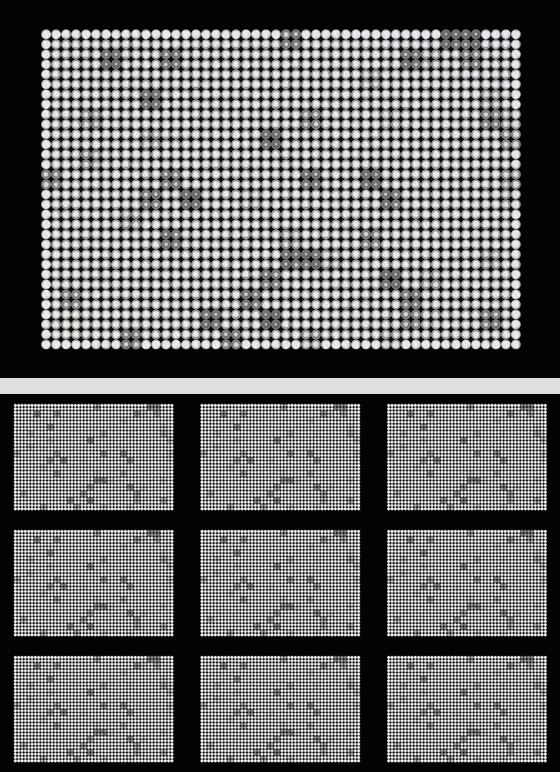
Top, the tile; bottom, the same tile 3 across and 3 down.
This pattern is drawn by a WebGL 2 fragment shader. Its source:

```glsl
#version 300 es
precision highp float;
// A 48 by 32 array of pale round colonies on black, framed by a black margin.
// Each cell is a radial profile (core, grey ring, thin rim); hashes per cell and
// per 2x2 block vary the growth. The margin makes opposite edges meet unseen.

uniform vec2 u_resolution;
out vec4 fragColor;

const vec2 COUNT = vec2(48.0, 32.0);
const float BLACK = 0.01;

float hash(vec2 p) {
    vec3 q = fract(p.xyx * 0.1031);
    q += dot(q, q.yzx + 33.33);
    return fract((q.x + q.y) * q.z);
}

// Uneven surface from layered sines, different in every cell
float mottle(vec2 p, float seed) {
    float phase = seed * 40.0;
    return 0.6 * sin(p.x * 13.0 + p.y * 7.0 + phase)
         + 0.4 * sin(p.y * 21.0 - p.x * 11.0 + phase * 1.7);
}

// Brightness at grid position g, where one cell measures one unit
float colony(vec2 g, float pixel) {
    vec2 id = floor(g);
    if (any(lessThan(id, vec2(0.0))) || any(greaterThanEqual(id, COUNT))) return BLACK;

    vec2 p = fract(g) - 0.5;
    float radius = length(p);
    float seed = hash(id + 3.0);
    float other = hash(id + 91.0);

    // Poor growth is shared by the four cells of a block
    float weak = smoothstep(0.84, 0.985, hash(floor(id * 0.5) + 17.0));
    weak *= 0.75 + 0.25 * other;

    // Cells of the outer border grow fuller
    vec2 inset = min(id, COUNT - 1.0 - id);
    float border = 1.0 - step(0.5, min(inset.x, inset.y));

    // Grey body with a slightly lighter rim
    float rim = smoothstep(0.40, 0.45, radius);
    float body = mix(0.56, 0.42, weak) + 0.07 * rim;

    // Bright core, a little off centre and not quite round
    vec2 q = p - 0.06 * (vec2(seed, other) - 0.5);
    float lump = 1.0 + 0.05 * sin(3.0 * atan(q.y, q.x + 0.0001) + seed * 6.28);
    float coreRadius = mix(0.315 + 0.035 * seed + 0.07 * border, 0.10, weak);
    float core = smoothstep(-0.07, 0.07, coreRadius - length(q) * lump);
    float coreLight = mix(0.91, 0.78, weak) + 0.035 * mottle(p, seed);

    // Faint crescent between core and ring in some cells
    float crescent = 1.0 - smoothstep(0.0, 0.05, abs(radius - 0.29));
    crescent *= step(0.7, other) * smoothstep(-0.1, 0.3, dot(p, vec2(0.8, -0.6)));

    float light = mix(body, coreLight, core) - 0.13 * crescent;
    float inside = smoothstep(-0.5 * pixel, 0.5 * pixel, 0.492 - radius);
    return mix(BLACK, light, inside);
}

void main() {
    // Pitch and centre of the array as fractions of the canvas
    vec2 pitch = vec2(0.01785, 0.02647);
    vec2 center = vec2(0.5017, 0.499);
    float pixel = 1.0 / (u_resolution.y * pitch.y);

    // Average 3x3 samples in each pixel
    float light = 0.0;
    for (int i = 0; i < 9; i++) {
        vec2 shift = (vec2(float(i % 3), float(i / 3)) - 1.0) / 3.0;
        vec2 uv = (gl_FragCoord.xy + shift) / u_resolution;
        light += colony((uv - center) / pitch + 0.5 * COUNT, 0.5 * pixel) / 9.0;
    }

    // Very slight tint: lilac at the upper right, green toward the bottom
    vec2 uv = gl_FragCoord.xy / u_resolution;
    float lilac = uv.x * uv.y;
    float green = (1.0 - uv.y) * (1.0 - 0.5 * uv.x);
    vec3 tint = 1.0 + 0.02 * (lilac * vec3(0.3, -0.8, 1.0) + green * vec3(-0.3, 0.6, -0.8));
    fragColor = vec4(light * tint, 1.0);
}
```
